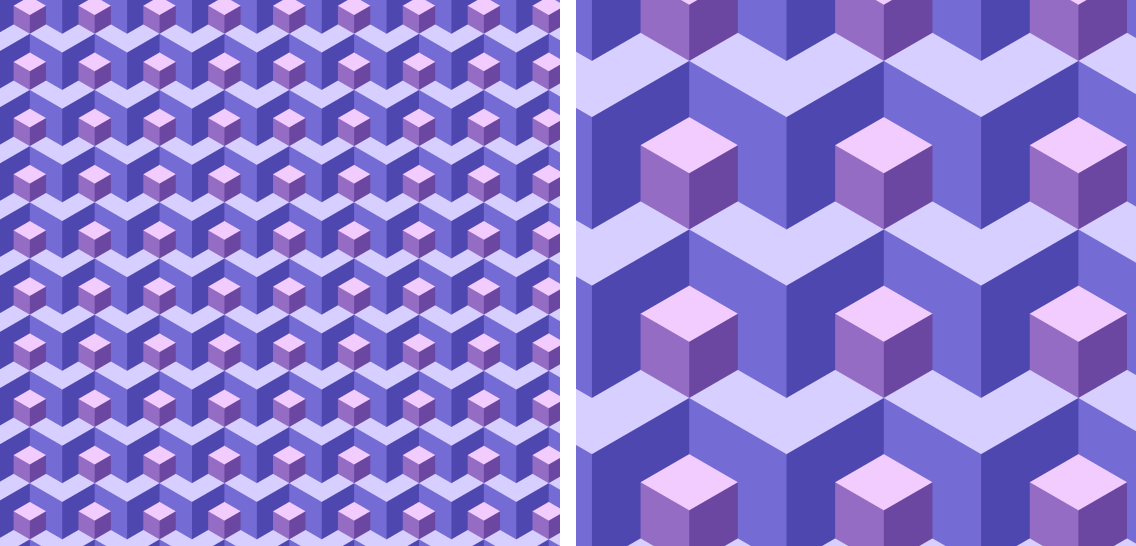
Left: the whole. Right: its middle third, enlarged.
A Shadertoy shader for this pattern:

```glsl
// Isometric zigzag steps with a small cube standing in every notch.

// Antialiased coverage of a signed distance (positive inside).
float cover(float dist, float pixel) {
    return clamp(dist / pixel + 0.5, 0.0, 1.0);
}

void mainImage(out vec4 fragColor, in vec2 fragCoord) {
    // Half a repeat is one unit wide; the origin is a cube's lowest corner.
    float halfWidth = 0.0594;
    vec2 p = (fragCoord / iResolution.y - vec2(0.0546, 0.5266)) / halfWidth;
    float pixel = 1.0 / (iResolution.y * halfWidth);

    // Fold into columns; the height is scaled so isometric edges have slope 1.
    float x = mod(p.x + 1.0, 2.0) - 1.0;
    float u = abs(x);
    float height = p.y * sqrt(3.0);

    // Walls: shaded left of each cube axis, lit to the right.
    float wallSide = sign(x) * min(u, 1.0 - u);
    vec3 color = mix(vec3(0.31, 0.28, 0.69), vec3(0.455, 0.424, 0.831),
                     cover(wallSide, pixel));

    // Zigzag treads, one unit thick in every three.
    float tread = mod(height + u + 1.0, 3.0) - 1.0;
    float treadDist = (0.5 - abs(tread - 0.5)) * 0.5;
    color = mix(color, vec3(0.84, 0.81, 1.0), cover(treadDist, pixel));

    // Small cube: two side faces, then the top face, inside a hexagon.
    float y = mod(height + 0.5, 3.0) - 1.5;
    vec3 cube = mix(vec3(0.58, 0.424, 0.77), vec3(0.42, 0.28, 0.63),
                    cover(x, pixel));
    cube = mix(cube, vec3(0.95, 0.80, 1.0), cover((y - u) * 0.5, pixel));
    float hexagon = min(0.5 - u, (1.0 - abs(y) - u) * 0.5);
    color = mix(color, cube, cover(hexagon, pixel));

    fragColor = vec4(color, 1.0);
}
```
